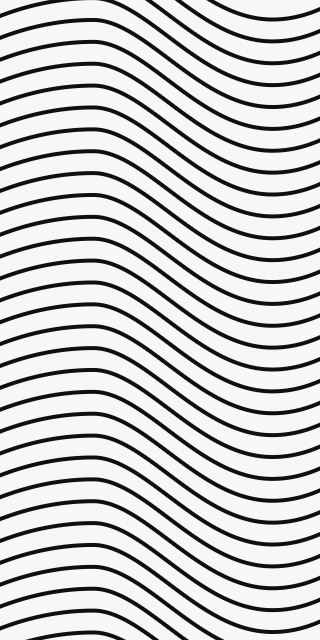
Reproduce this pattern procedurally as a Shadertoy shader.

```glsl
// Evenly stacked black wavy lines on an off-white ground.

// Drop of a line below its crest, at x in canvas heights.
float waveDrop(float x) {
    const float crestX = 0.1458, troughX = 0.4258, fall = 0.136;
    if (x < crestX) return 1.316 * (x - crestX) * (x - crestX);
    if (x > troughX) return fall - 2.96 * (x - troughX) * (x - troughX);

    // Ease from crest to trough, turning more tightly at the crest
    float t = (x - crestX) / (troughX - crestX);
    float bulge = t * (1.0 - t);
    return fall * (t * t * (3.0 - 2.0 * t) + 1.08 * bulge * bulge);
}

void mainImage(out vec4 fragColor, in vec2 fragCoord) {
    vec2 p = fragCoord / iResolution.y;
    const float spacing = 0.03418, lineWidth = 0.0062;

    // Vertical distance to the nearest line
    float row = (p.y + waveDrop(p.x) - 0.9688) / spacing;
    float rise = abs(fract(row + 0.5) - 0.5) * spacing;

    // Correct for slope so the stroke keeps an even width
    const float h = 0.001;
    float slope = (waveDrop(p.x + h) - waveDrop(p.x - h)) / (2.0 * h);
    float edge = rise / sqrt(1.0 + slope * slope) - 0.5 * lineWidth;

    // Ink with an edge one pixel soft
    float ink = clamp(0.5 - edge * iResolution.y, 0.0, 1.0);
    fragColor = vec4(mix(vec3(0.97), vec3(0.06), ink), 1.0);
}
```
